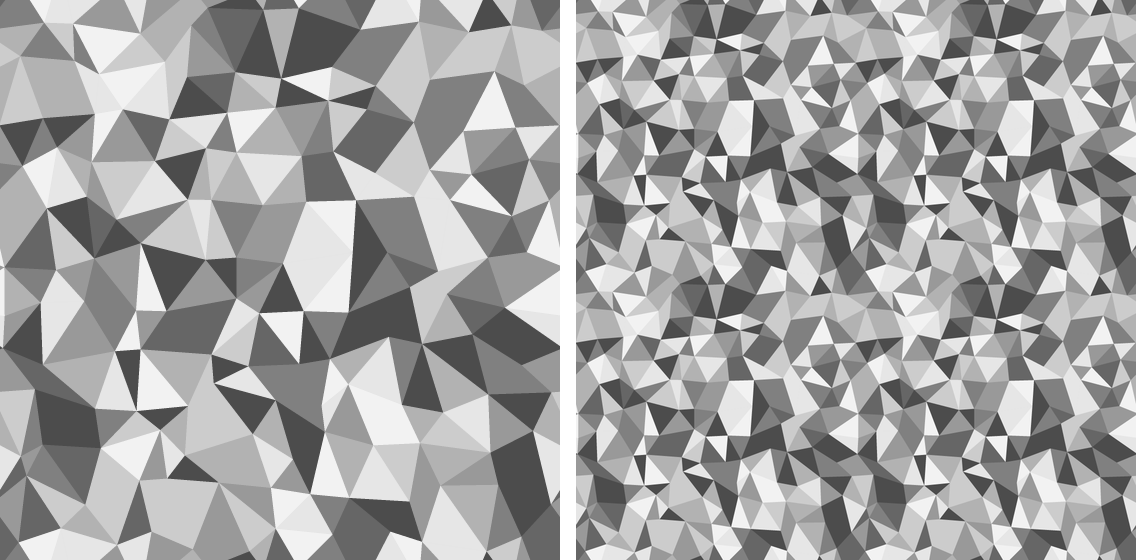
Left: one tile. Right: repeated 2 by 2.
Give the GLSL for this pattern, as a Shadertoy shader.

```glsl
// Seamless low-poly mosaic: an irregular Delaunay triangulation in flat greys.
// Sites are a wrapped, staggered and jittered grid; each pixel pivots a large
// triangle towards the Delaunay triangle that contains it.

const int   GRID   = 12;      // sites per canvas side, even so the stagger wraps
const float JITTER = 0.70;    // random shift of a site, in cells
const uint  SEED   = 29u;
const int   REACH  = 2;       // neighbouring cells searched on each side
const int   SIDE   = 2 * REACH + 1;
const int   PIVOTS = 24;      // upper limit of triangle refinements
const int   SUB    = 4;       // subsamples per axis on edges
const float BELOW  = -1e-4;   // tolerance of the empty circle test

// Greys from dark to light, and the cumulative share where each one ends
const float TONES[8] = float[8](0.30, 0.40, 0.50, 0.60, 0.70, 0.80, 0.90, 0.95);
const float ENDS[8]  = float[8](0.11, 0.235, 0.36, 0.49, 0.62, 0.76, 0.88, 1.0);

vec3 sites[SIDE * SIDE];      // xy: position, z: random value

// Integer hash of a grid cell
vec3 hash(ivec2 cell) {
    uvec3 v = uvec3(uvec2(cell), SEED) * 1664525u + 1013904223u;
    v.x += v.y * v.z; v.y += v.z * v.x; v.z += v.x * v.y;
    v ^= v >> 16u;
    v.x += v.y * v.z; v.y += v.z * v.x; v.z += v.x * v.y;
    return vec3(v >> 8u) / 16777216.0;
}

float cross2(vec2 a, vec2 b) { return a.x * b.y - a.y * b.x; }

// Sites around a cell, relative to its corner
void gatherSites(ivec2 cell) {
    for (int i = 0; i < SIDE * SIDE; i++) {
        ivec2 offset = ivec2(i % SIDE, i / SIDE) - REACH;
        ivec2 wrapped = (cell + offset + GRID) % GRID;
        vec3 rnd = hash(wrapped);
        vec2 centre = vec2(0.25 + 0.5 * float(wrapped.y % 2), 0.5);
        sites[i] = vec3(vec2(offset) + centre + JITTER * (rnd.xy - 0.5), rnd.z);
    }
}

// Barycentric weights of p
vec3 weights(mat3 tri, vec2 p) {
    vec2 a = tri[0].xy - p, b = tri[1].xy - p, c = tri[2].xy - p;
    vec3 w = vec3(cross2(b, c), cross2(c, a), cross2(a, b));
    return w / (w.x + w.y + w.z);
}

// Delaunay triangle around p: the lowest facet of the sites lifted to a paraboloid
mat3 locate(vec2 p) {
    mat3 tri = mat3(-12, -8, 0, 12, -8, 0, 0, 16, 0);
    for (int pivot = 0; pivot < PIVOTS; pivot++) {
        vec3 lift = vec3(dot(tri[0].xy, tri[0].xy),
                         dot(tri[1].xy, tri[1].xy),
                         dot(tri[2].xy, tri[2].xy));
        float deepest = BELOW;
        int best = -1;
        for (int i = 0; i < SIDE * SIDE; i++) {
            vec2 s = sites[i].xy;
            float height = dot(s, s) - dot(weights(tri, s), lift);
            if (height < deepest) { deepest = height; best = i; }
        }
        if (best < 0) break;

        // Swap the one corner that keeps p inside
        vec3 wp = weights(tri, p), ws = weights(tri, sites[best].xy);
        float least = 1e9;
        int leaving = 0;
        for (int k = 0; k < 3; k++) {
            if (ws[k] > 0.0 && wp[k] / ws[k] < least) {
                least = wp[k] / ws[k];
                leaving = k;
            }
        }
        tri[leaving] = sites[best];
    }
    return tri;
}

// Distance from p to the nearest edge
float edgeDistance(mat3 tri, vec2 p) {
    float nearest = 1e9;
    for (int k = 0; k < 3; k++) {
        vec2 a = tri[k].xy, b = tri[(k + 1) % 3].xy;
        nearest = min(nearest, abs(cross2(b - a, p - a)) / length(b - a));
    }
    return nearest;
}

// Flat grey chosen by the three corners
float tone(mat3 tri) {
    float pick = fract(tri[0].z + tri[1].z + tri[2].z);
    float grey = TONES[0];
    for (int i = 0; i < 7; i++) if (pick > ENDS[i]) grey = TONES[i + 1];
    return grey;
}

void mainImage(out vec4 fragColor, in vec2 fragCoord) {
    float pixel = float(GRID) / iResolution.y;
    vec2 p = fragCoord * pixel;
    vec2 corner = floor(p);
    p -= corner;
    gatherSites(ivec2(corner));

    mat3 tri = locate(p);
    float grey = tone(tri);

    // Supersample only the pixels that an edge may cross
    if (edgeDistance(tri, p) < 0.71 * pixel) {
        grey = 0.0;
        for (int i = 0; i < SUB * SUB; i++) {
            vec2 shift = (vec2(i % SUB, i / SUB) + 0.5) / float(SUB) - 0.5;
            grey += tone(locate(p + shift * pixel));
        }
        grey /= float(SUB * SUB);
    }
    fragColor = vec4(vec3(grey), 1.0);
}
```
